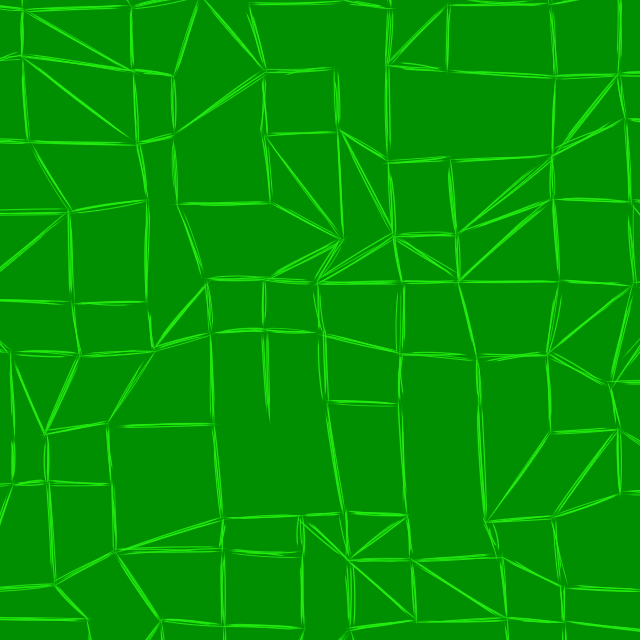
Give the GLSL for this pattern, as a Shadertoy shader.

```glsl
// Hand-sketched green network: a skewed, jittered lattice whose nodes are
// joined by near-upright, near-level and diagonal edges. Each edge is a loose
// bundle of thin, slightly bowed and tapered pen strokes.

const float CELLS = 9.0;

float hash(vec2 c) {
    return fract(sin(dot(c, vec2(127.1, 311.7))) * 43758.5453);
}

vec2 hash2(vec2 c) {
    return vec2(hash(c), hash(c + 53.7));
}

// Lattice node; offsets are shared along runs, so lines stay straight, then step
vec2 node(vec2 c) {
    float columnRun = floor(c.y / 3.0 + hash(vec2(c.x, 4.0)));
    float rowRun = floor(c.x / 3.0 + hash(vec2(c.y, 9.0)));
    vec2 run = vec2(hash(vec2(c.x, columnRun + 31.0)), hash(vec2(rowRun + 67.0, c.y)));
    return c + 0.7 * (run - 0.5) + 0.1 * (hash2(c + 5.3) - 0.5);
}

// Coverage of one bowed stroke from a to b that thins towards its ends
float stroke(vec2 p, vec2 a, vec2 b, float bow, float halfWidth, float px) {
    vec2 along = b - a;
    float t = clamp(dot(p - a, along) / dot(along, along), 0.0, 1.0);
    vec2 normal = normalize(vec2(-along.y, along.x));
    float d = length(p - a - along * t - normal * bow * 4.0 * t * (1.0 - t));
    float w = halfWidth * mix(0.25, 1.0, smoothstep(0.0, 0.15, min(t, 1.0 - t)));
    return clamp(0.5 + (w - d) / px, 0.0, 1.0) * min(1.0, 2.0 * w / px);
}

// Bundle of strokes along one edge; returns the share left unpainted
float bundle(vec2 p, vec2 a, vec2 b, vec2 seed, float px) {
    float clear = 1.0;
    float wide = hash(seed + 2.9);
    float spread = mix(0.055, 0.15, wide * wide * wide * wide);
    for (int i = 0; i < 4; i++) {
        vec2 s = seed + 7.13 * float(i + 1);
        // Ends overshoot a little or stop short of the node
        vec2 ends = mix(vec2(-0.05), vec2(0.22), pow(hash2(s), vec2(2.0)));
        vec2 from = mix(a, b, ends.x) + spread * (hash2(s + 1.7) - 0.5);
        vec2 to = mix(b, a, ends.y) + spread * (hash2(s + 3.1) - 0.5);
        float bow = 0.05 * (hash(s + 4.9) - 0.5);
        float halfWidth = mix(0.006, 0.0105, hash(s + 6.1));
        clear *= 1.0 - 0.88 * stroke(p, from, to, bow, halfWidth, px);
    }
    return clear;
}

void mainImage(out vec4 fragColor, in vec2 fragCoord) {
    float px = CELLS / iResolution.y;
    vec2 p = fragCoord * px;
    p.x += 0.05 * p.y; // uprights lean slightly to the left
    vec2 cell = floor(p);

    float clear = 1.0;
    for (int y = -1; y <= 1; y++) {
        for (int x = -1; x <= 1; x++) {
            vec2 c = cell + vec2(x, y);
            vec2 here = node(c);

            // Level and upright edges, some left out to merge cells
            if (hash(c + 11.3) < 0.78)
                clear *= bundle(p, here, node(c + vec2(1, 0)), c + 17.3, px);
            if (hash(c + 23.9) < 0.82)
                clear *= bundle(p, here, node(c + vec2(0, 1)), c + 41.7, px);

            // Occasional diagonal in either direction
            if (hash(c + 37.1) < 0.3) {
                float flip = step(0.6, hash(c + 43.3));
                vec2 a = node(c + vec2(flip, 0.0));
                vec2 b = node(c + vec2(1.0 - flip, 1.0));
                clear *= bundle(p, a, b, c + 71.9, px);
            }
        }
    }

    vec3 ground = vec3(0.0, 0.56, 0.0);
    vec3 ink = vec3(0.135, 0.94, 0.06);
    fragColor = vec4(mix(ink, ground, clear), 1.0);
}
```
